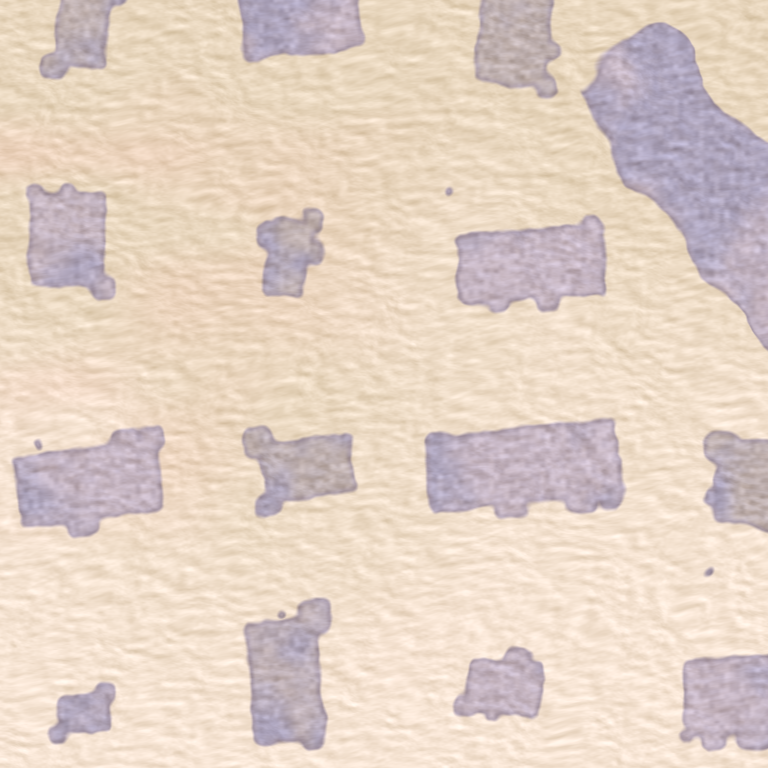
Write a Shadertoy shader that draws this pattern.

```glsl
// Watercolour paper with scattered lilac blocks of paint and a broad slanted stroke.
#define BLOCK_GRID 3.4
#define BLOCK_MIN 0.030
#define BLOCK_MAX 0.080
#define EDGE_WOBBLE 0.012
#define EDGE_SOFT 0.0028
#define RIM_WIDTH 0.009
#define GRAIN_SCALE vec2(52.0, 125.0)
#define GRAIN_STRENGTH 0.15
#define SPECK_GRID 6.0

const vec3 CREAM = vec3(0.968, 0.897, 0.832);
const vec3 TAN = vec3(0.912, 0.842, 0.745);
const vec3 SALMON = vec3(0.945, 0.805, 0.730);
const vec3 LILAC = vec3(0.775, 0.712, 0.760);
const vec3 WARM_GREY = vec3(0.750, 0.692, 0.685);
const vec3 BLUE_GREY = vec3(0.680, 0.645, 0.735);
const vec3 DARK_MAUVE = vec3(0.630, 0.570, 0.630);

float hash(vec2 p) {
    vec3 q = fract(p.xyx * 0.1031);
    q += dot(q, q.yzx + 33.33);
    return fract((q.x + q.y) * q.z);
}

vec2 hash2(vec2 p) { return vec2(hash(p + 17.3), hash(p + 71.9)); }

float noise(vec2 p) {
    vec2 i = floor(p), f = fract(p);
    f = f * f * (3.0 - 2.0 * f);
    return mix(mix(hash(i), hash(i + vec2(1, 0)), f.x),
               mix(hash(i + vec2(0, 1)), hash(i + vec2(1, 1)), f.x), f.y);
}

float fbm(vec2 p) {
    return 0.55 * noise(p) + 0.30 * noise(p * 2.03 + 9.1) + 0.15 * noise(p * 4.1 + 3.7);
}

mat2 rotation(float a) { return mat2(cos(a), -sin(a), sin(a), cos(a)); }

float roundBox(vec2 p, vec2 halfSize, float radius) {
    vec2 q = abs(p) - halfSize + radius;
    return length(max(q, 0.0)) + min(max(q.x, q.y), 0.0) - radius;
}

float smoothMin(float a, float b, float k) {
    float h = max(k - abs(a - b), 0.0) / k;
    return min(a, b) - 0.25 * h * h * k;
}

// Broad slanted stroke with lumpy sides.
float strokeDistance(vec2 p) {
    vec2 q = rotation(-0.91) * (p - vec2(0.934, 0.756));
    q = vec2(dot(p - vec2(0.934, 0.756), vec2(0.61, -0.79)),
             dot(p - vec2(0.934, 0.756), vec2(0.79, 0.61)));
    return roundBox(q, vec2(0.22, 0.078), 0.018) + 0.035 * (noise(p * 17.0) - 0.5);
}

// One rough rectangle with small knobs along its sides.
float blockDistance(vec2 p, vec2 id) {
    float size = mix(BLOCK_MIN, BLOCK_MAX, fract(dot(id, vec2(0.618, 0.755))));
    float stretch = exp2(mix(-0.7, 0.7, hash(id + 5.7)));
    vec2 halfSize = size * vec2(stretch, 1.0 / stretch);
    p = rotation(0.3 * (hash(id + 2.2) - 0.5)) * p;
    float d = roundBox(p, halfSize, 0.010);
    for (int i = 0; i < 3; i++) {
        vec2 seed = id + 31.0 * float(i + 1);
        float angle = 6.2832 * hash(seed);
        vec2 rim = clamp(2.0 * size * vec2(cos(angle), sin(angle)), -halfSize, halfSize);
        float knob = mix(0.008, 0.024, hash(seed + 8.4));
        d = smoothMin(d, roundBox(p - rim, vec2(knob), 0.7 * knob), 0.010);
    }
    return d;
}

// Nearest block: x = distance, y = tint seed.
vec2 blocks(vec2 p) {
    vec2 nearest = vec2(1.0, 0.0), cell = floor(p * BLOCK_GRID + 0.2);
    for (int y = -1; y <= 1; y++)
    for (int x = -1; x <= 1; x++) {
        vec2 id = cell + vec2(x, y);
        vec2 center = (id + 0.3 + 0.22 * (hash2(id) - 0.5)) / BLOCK_GRID;
        if (strokeDistance(center) < 0.09) continue;
        float d = blockDistance(p - center, id);
        if (d < nearest.x) nearest = vec2(d, hash(id + 44.0));
    }
    return nearest;
}

// Sparse tiny drops.
float specks(vec2 p) {
    vec2 id = floor(p * SPECK_GRID);
    vec2 center = (id + 0.2 + 0.6 * hash2(id + 3.0)) / SPECK_GRID;
    return hash(id + 12.0) < 0.1 ? length(p - center) - 0.005 : 1.0;
}

void mainImage(out vec4 fragColor, in vec2 fragCoord) {
    vec2 p = fragCoord / min(iResolution.x, iResolution.y);

    // Paper tone and faint salmon washes
    float tanAmount = smoothstep(0.30, 0.80, 0.65 * p.y + 0.55 * fbm(p * 3.0 + 4.0));
    vec3 color = mix(CREAM, TAN, tanAmount);
    float blush = smoothstep(0.52, 0.85, fbm(p * vec2(2.5, 5.0) + 21.0));
    color = mix(color, SALMON, 0.6 * blush * smoothstep(0.7, 0.0, p.x));

    // Painted shapes with wobbling outlines
    vec2 warp = vec2(fbm(p * 30.0), fbm(p * 30.0 + 57.0)) - 0.5;
    vec2 q = p + EDGE_WOBBLE * warp;
    vec2 block = blocks(q);
    float stroke = strokeDistance(q);
    float d = min(min(block.x, stroke), specks(q));
    float inStroke = step(stroke, block.x);

    // Pigment: tint per block, pooled blue, darker rim, fine mottling
    float pool = fbm(p * 11.0 + 6.0);
    vec3 ink = mix(LILAC, WARM_GREY, smoothstep(0.55, 0.75, block.y) * (1.0 - inStroke));
    ink = mix(ink, BLUE_GREY, smoothstep(0.40, 0.75, pool + 0.22 * inStroke));
    ink = mix(ink, DARK_MAUVE, 0.65 * smoothstep(-RIM_WIDTH, -0.001, d));
    ink += 0.10 * (noise(p * 150.0) - 0.5);
    color = mix(color, ink, smoothstep(EDGE_SOFT, -EDGE_SOFT, d));

    // Embossed paper fibres
    vec2 fibre = p * GRAIN_SCALE + 3.0 * fbm(p * 9.0);
    float relief = fbm(fibre) - fbm(fibre + vec2(0.4, 0.8));
    color += GRAIN_STRENGTH * relief * vec3(0.85, 0.95, 1.2);

    fragColor = vec4(clamp(color, 0.0, 1.0), 1.0);
}
```
